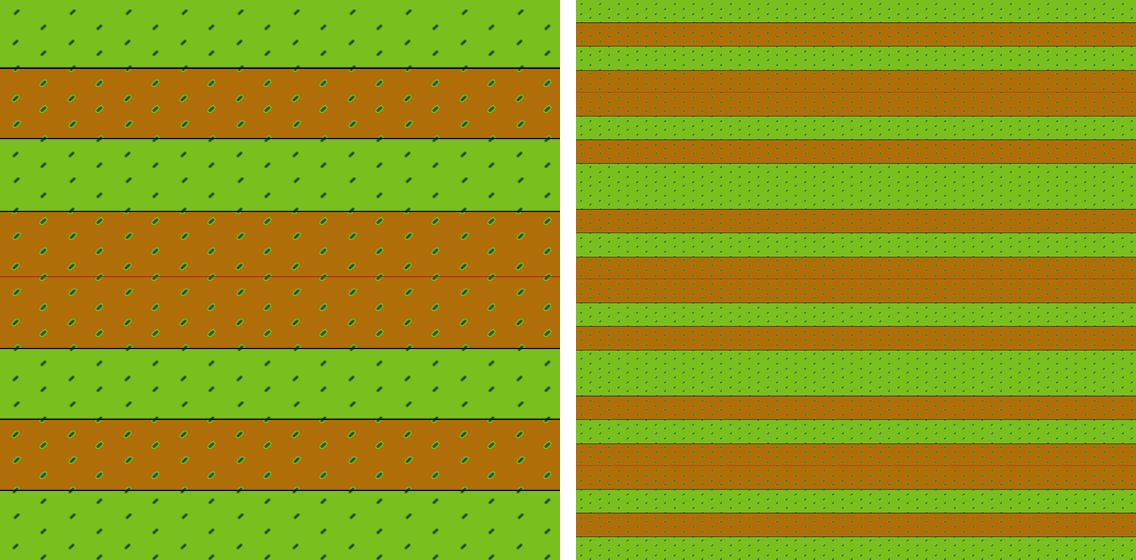
Left: one tile. Right: repeated 3 by 3.
A three.js fragment shader for this pattern:

```glsl
// Green and ochre horizontal bands with thin rules and a grid of slanted, haloed dashes.
varying vec2 vUv;

const float CELLS = 10.0;        // dash cells across and down
const float EDGE = 0.0008;       // edge softness in canvas units
const vec3 GREEN = vec3(0.475, 0.75, 0.115);
const vec3 OCHRE = vec3(0.69, 0.43, 0.03);
const vec3 DASH = vec3(0.13, 0.32, 0.19);
const vec3 BLACK = vec3(0.03, 0.03, 0.02);
const vec3 RED = vec3(0.68, 0.10, 0.03);

// Coverage of the region where the distance is negative.
float fill(float dist, float soft) {
  return 1.0 - smoothstep(-soft, soft, dist);
}

// Signed distance to the interval from low to high.
float intervalDistance(float y, float low, float high) {
  return abs(y - 0.5 * (low + high)) - 0.5 * (high - low);
}

// Distance to a slanted segment centred on the origin.
float segmentDistance(vec2 p, vec2 halfSpan) {
  float along = clamp(dot(p, halfSpan) / dot(halfSpan, halfSpan), -1.0, 1.0);
  return length(p - along * halfSpan);
}

// Centre of one of the four staggered dashes in a cell.
vec2 dashCentre(float index) {
  float x = mod(index, 2.0) < 0.5 ? 0.775 : 0.267 + 0.01 * index;
  float y = max(0.05, 0.2705 * index - 0.0285);
  return vec2(x, y);
}

// Distance to the nearest dash axis, wrapping across cell borders.
float dashDistance(vec2 cell) {
  float nearest = 1.0;
  for (int i = 0; i < 4; i++) {
    vec2 offset = fract(cell - dashCentre(float(i)) + 0.5) - 0.5;
    nearest = min(nearest, segmentDistance(offset, vec2(0.027, 0.025)));
  }
  return nearest;
}

void main() {
  // Ochre bands on the green ground
  float band = intervalDistance(vUv.y, 0.1243, 0.2513);
  band = min(band, intervalDistance(vUv.y, 0.3777, 0.6224));
  band = min(band, intervalDistance(vUv.y, 0.7526, 0.8783));
  vec3 colour = mix(GREEN, OCHRE, fill(band, EDGE));

  // Dashes with a green halo
  float dash = dashDistance(vUv * CELLS);
  colour = mix(colour, GREEN, fill(dash - 0.046, 0.010));
  colour = mix(colour, DASH, fill(dash - 0.024, 0.016));

  // Black rules along the band borders and a red rule in the middle band
  colour = mix(colour, RED, fill(abs(vUv.y - 0.5056) - 0.0008, EDGE));
  colour = mix(colour, BLACK, fill(abs(band) - 0.0013, EDGE));

  gl_FragColor = vec4(colour, 1.0);
}
```
